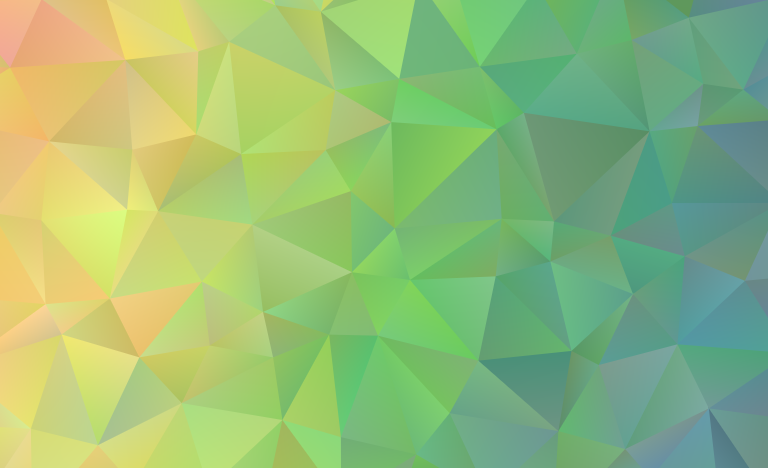
This background is drawn by a Shadertoy shader. Its source:

```glsl
#define CELL 0.157          // mesh spacing, in canvas heights
#define JITTER 0.80         // vertex wander, in cells
#define TILT 0.13           // how much cooler the lower side is
#define HUE_SHIFT 0.11      // facet wander along the colour ramp
#define FACET_TINT 0.07     // flat colour change per facet
#define CORNER_TINT 0.24    // colour change across a facet
#define SEED 7.0

vec3 hash3(vec3 p) {
    p = fract(p * vec3(0.1031, 0.1030, 0.0973));
    p += dot(p, p.yxz + 33.33);
    return fract((p.xxy + p.yxx) * p.zyx);
}

float cross2(vec2 a, vec2 b) { return a.x * b.y - a.y * b.x; }

vec2 meshVertex(vec2 id) {
    return (id + 0.5 + JITTER * (hash3(vec3(id + 20.0, SEED)).xy - 0.5)) * CELL;
}

// Soft round patch of colour
vec3 glow(vec3 base, vec3 color, vec2 offset, float radius, float strength) {
    return mix(base, color, strength * exp(-dot(offset, offset) / (radius * radius)));
}

// Broad colours: peach, yellow, lime, green, teal; q spans 0..1 both ways
vec3 colorField(vec2 q, float shift) {
    float u = q.x + TILT * (0.5 - q.y) + shift;
    vec3 c = vec3(0.93, 0.76, 0.50);
    c = mix(c, vec3(0.88, 0.83, 0.48), smoothstep(-0.04, 0.13, u));
    c = mix(c, vec3(0.73, 0.83, 0.45), smoothstep(0.13, 0.29, u));
    c = mix(c, vec3(0.48, 0.75, 0.42), smoothstep(0.29, 0.52, u));
    c = mix(c, vec3(0.39, 0.65, 0.47), smoothstep(0.52, 0.76, u));
    c = mix(c, vec3(0.38, 0.58, 0.56), smoothstep(0.76, 1.00, u));
    // Local accents
    c = glow(c, vec3(0.95, 0.69, 0.50), q - vec2(0.03, 0.94), 0.10, 0.8);
    c = glow(c, vec3(0.88, 0.71, 0.44), q - vec2(0.05, 0.50), 0.06, 0.7);
    c = glow(c, vec3(0.92, 0.94, 0.50), q - vec2(0.13, 0.51), 0.07, 0.7);
    c = glow(c, vec3(0.82, 0.77, 0.36), q - vec2(0.25, 0.66), 0.06, 0.7);
    c = glow(c, vec3(0.80, 0.90, 0.45), q - vec2(0.03, 0.10), 0.07, 0.7);
    c = glow(c, vec3(0.62, 0.76, 0.56), q - vec2(0.15, 0.13), 0.09, 0.6);
    c = glow(c, vec3(0.36, 0.78, 0.47), q - vec2(0.50, 0.21), 0.09, 0.6);
    c = glow(c, vec3(0.33, 0.62, 0.66), q - vec2(0.93, 0.30), 0.09, 0.6);
    c = glow(c, vec3(0.43, 0.53, 0.60), q - vec2(0.95, 0.08), 0.12, 0.7);
    return c;
}

// Adds one counterclockwise facet: colour times coverage, then coverage
void addFacet(inout vec4 sum, vec2 p, vec2 a, vec2 b, vec2 c, vec3 key, vec2 canvas, float pixel) {
    vec3 areas = vec3(cross2(c - b, p - b), cross2(a - c, p - c), cross2(b - a, p - a));
    vec3 edges = areas / vec3(length(c - b), length(a - c), length(b - a));
    float inside = min(edges.x, min(edges.y, edges.z));
    float coverage = clamp(0.5 + inside / pixel, 0.0, 1.0);
    if (coverage <= 0.0) return;

    // Each corner takes its own tint, which blends linearly
    vec3 weights = clamp(areas / cross2(b - a, c - a), 0.0, 1.0);
    vec3 facet = hash3(key + 3.7) - 0.5;
    mat3 corners = mat3(hash3(key + 11.3), hash3(key + 23.9), hash3(key + 41.1));
    vec3 tint = corners * weights - 0.5;
    tint = mix(tint, vec3(dot(tint, vec3(0.333))), 0.25);

    vec2 middle = (a + b + c) / 3.0;
    vec3 color = colorField(mix(p, middle, 0.6) / canvas, HUE_SHIFT * facet.x);
    color += FACET_TINT * facet.yzx + CORNER_TINT * tint * vec3(0.8, 0.65, 0.9);
    sum += vec4(color, 1.0) * coverage;
}

void mainImage(out vec4 fragColor, in vec2 fragCoord) {
    float pixel = 1.0 / iResolution.y;
    vec2 p = fragCoord * pixel;
    vec2 canvas = vec2(iResolution.x * pixel, 1.0);
    vec2 home = floor(p / CELL - 0.5);
    vec4 sum = vec4(0.0);

    for (int j = -1; j <= 1; j++)
    for (int i = -1; i <= 1; i++) {
        vec2 id = home + vec2(i, j);
        vec2 a = meshVertex(id);
        vec2 b = meshVertex(id + vec2(1, 0));
        vec2 c = meshVertex(id + vec2(1, 1));
        vec2 d = meshVertex(id + vec2(0, 1));
        vec3 key = vec3(id + 20.0, SEED + 50.0);

        // Split along the Delaunay diagonal: sine of the angles at b plus d
        float split = cross2(c - b, a - b) * dot(a - d, c - d)
                    + dot(c - b, a - b) * cross2(a - d, c - d);
        bool alongBD = split < 0.0;
        addFacet(sum, p, a, b, alongBD ? d : c, key, canvas, pixel);
        addFacet(sum, p, c, d, alongBD ? b : a, key + vec3(0, 0, 90), canvas, pixel);
    }
    vec3 color = sum.rgb / max(sum.a, 0.001);
    fragColor = vec4(clamp(color, 0.0, 1.0), 1.0);
}
```
